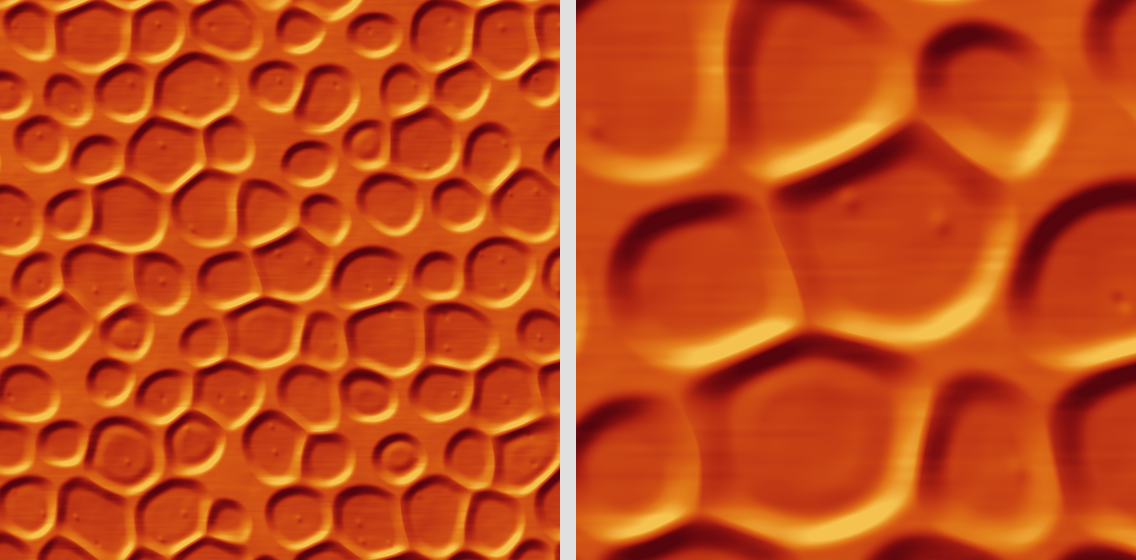
Left, the full canvas; right, a detail of the centre.
This texture is drawn by a WebGL 1 fragment shader. Its source:

```glsl
precision highp float;
// Packed rounded grains in relief, lit from the lower right, in glowing orange tones.
uniform vec2 u_resolution;

#define GRAINS 8.4        // grains across the canvas
#define ROW 0.9           // row spacing in grain units
#define JITTER 0.36
#define R_MIN 0.37
#define R_MAX 0.67
#define ROUNDING 16.0     // higher gives sharper grain corners
#define LIGHT vec2(0.5, -0.866)
#define REACH 0.034       // half span of the slope measure
#define RELIEF 5.2
#define BASE_TONE 1.95
#define SCAN 0.32         // strength of the fine horizontal lines

float hash(vec2 p) {
  vec3 q = fract(vec3(p.xyx) * 0.1031);
  q += dot(q, q.yzx + 33.33);
  return fract((q.x + q.y) * q.z);
}

vec2 hash2(vec2 p) {
  return vec2(hash(p + 17.3), hash(p + 71.9));
}

float noise(vec2 p) {
  vec2 i = floor(p), f = fract(p);
  f = f * f * (3.0 - 2.0 * f);
  return mix(mix(hash(i), hash(i + vec2(1, 0)), f.x),
             mix(hash(i + vec2(0, 1)), hash(i + vec2(1, 1)), f.x), f.y);
}

// Signed depth inside one slightly elliptical grain.
float grain(vec2 p, vec2 id) {
  vec2 center = vec2(id.x + 0.5 * mod(id.y, 2.0), id.y * ROW);
  vec2 q = p - center - JITTER * (hash2(id) - 0.5);
  float angle = 6.2832 * hash(id + 5.7);
  vec2 axis = vec2(cos(angle), sin(angle));
  float stretch = 1.0 + 0.2 * hash(id + 9.1);
  q = vec2(dot(q, axis) / stretch, dot(q, vec2(-axis.y, axis.x)) * sqrt(stretch));
  return mix(R_MIN, R_MAX, hash(id + 3.3)) - length(q);
}

// x: distance inward from the grain border, y: random value of the grain.
vec2 border(vec2 p) {
  float row = floor(p.y / ROW + 0.5);
  float deepest = -9.0, total = 0.0;
  vec2 owner = vec2(0.0);
  for (int j = -2; j <= 2; j++) {
    float y = row + float(j);
    float x = floor(p.x - 0.5 * mod(y, 2.0) + 0.5);
    for (int i = -2; i <= 2; i++) {
      vec2 id = vec2(x + float(i), y);
      float depth = grain(p, id);
      total += exp(ROUNDING * depth);
      if (depth > deepest) {
        deepest = depth;
        owner = id;
      }
    }
  }
  // Neighbours and the open gap compete with the owner.
  float rivals = max(total - exp(ROUNDING * deepest), 0.0) + exp(-ROUNDING * deepest);
  return vec2(0.5 * (deepest - log(rivals) / ROUNDING), hash(owner + 41.7));
}

// Small pits and bumps, at most one per square.
float specks(vec2 p) {
  vec2 q = p * 2.3, id = floor(q);
  vec2 d = (fract(q) - mix(vec2(0.3), vec2(0.7), hash2(id + 13.0))) / 2.3;
  float size = mix(0.035, 0.055, hash(id + 2.0));
  float sign_ = hash(id + 8.0) < 0.65 ? -1.0 : 1.0;
  return sign_ * step(hash(id + 29.0), 0.45) * exp(-dot(d, d) / (size * size));
}

float height(vec2 p) {
  vec2 b = border(p);
  float inside = max(b.x, 0.0);
  float h = smoothstep(-0.03, 0.16, b.x) + 0.5 * (1.0 - exp(-5.0 * inside));
  // A few grains have a sunken middle.
  float sunken = smoothstep(0.72, 1.0, b.y);
  h -= 0.5 * sunken * smoothstep(0.12, 0.28, b.x);
  h += 0.17 * specks(p) * smoothstep(0.08, 0.2, b.x);
  return h + 0.24 * noise(p * 2.6) + 0.07 * noise(p * 7.0 + 40.0);
}

// Tone 0 to 5 runs from deep red to pale yellow.
vec3 glow(float t) {
  vec3 c = mix(vec3(0.34, 0.02, 0.05), vec3(0.52, 0.06, 0.06), clamp(t + 1.0, 0.0, 1.0));
  c = mix(c, vec3(0.69, 0.15, 0.07), clamp(t, 0.0, 1.0));
  c = mix(c, vec3(0.78, 0.25, 0.08), clamp(t - 1.0, 0.0, 1.0));
  c = mix(c, vec3(0.84, 0.36, 0.08), clamp(t - 2.0, 0.0, 1.0));
  c = mix(c, vec3(0.89, 0.51, 0.11), clamp(t - 3.0, 0.0, 1.0));
  return mix(c, vec3(0.96, 0.76, 0.31), clamp(t - 4.0, 0.0, 1.0));
}

void main() {
  vec2 uv = gl_FragCoord.xy / min(u_resolution.x, u_resolution.y);
  vec2 p = uv * GRAINS + 20.0;
  // Slight wobble keeps the outlines irregular.
  p += 0.07 * (vec2(noise(p * 2.0), noise(p * 2.0 + 60.0)) - 0.5);
  float slope = height(p - LIGHT * REACH) - height(p + LIGHT * REACH);
  float gap = 1.0 - smoothstep(-0.06, 0.1, border(p).x);
  float tone = BASE_TONE + RELIEF * slope + 0.6 * gap;
  tone += 0.5 * (noise(p * 1.7 + 90.0) - 0.5);
  tone += SCAN * (noise(uv * vec2(24.0, 240.0)) - 0.5);
  gl_FragColor = vec4(glow(tone), 1.0);
}
```
